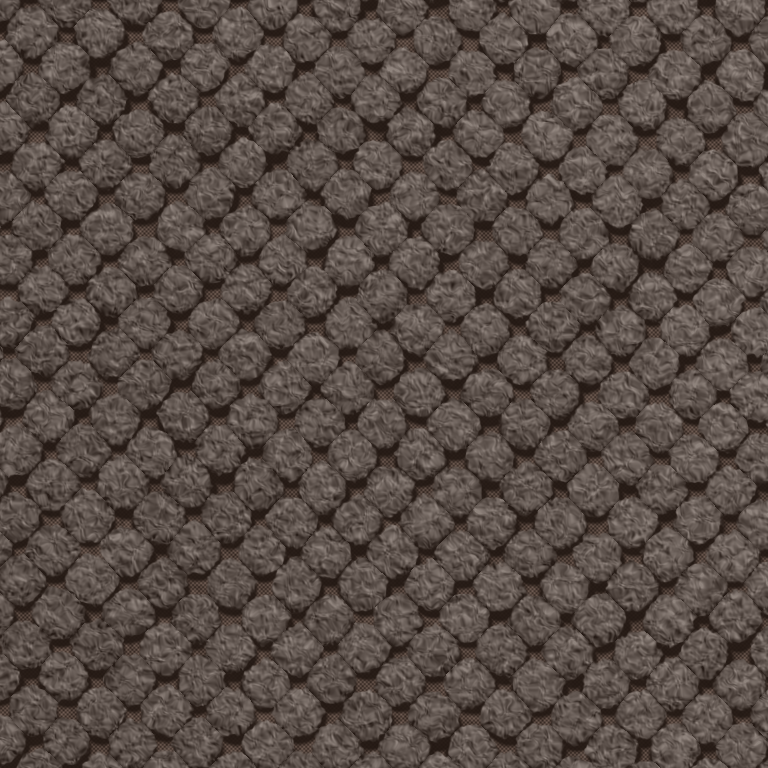
This texture is drawn by a WebGL 2 fragment shader. Its source:

```glsl
#version 300 es
precision highp float;
// Plush fabric: a diagonal lattice of round fluffy tufts over a dark woven ground.

uniform vec2 u_resolution;
out vec4 outColor;

// Lattice steps (down-right, up-right) and the centre of one tuft, in canvas units
const mat2 LATTICE = mat2(0.0462, -0.0427, 0.0421, 0.0414);
const vec2 ORIGIN = vec2(0.503, 0.5325);
const float TUFT_RADIUS = 0.0325;
const float RADIUS_VARIATION = 0.0025;
const float CENTRE_JITTER = 0.11;
const float EDGE_RUFFLE = 0.0065;
const float EDGE_SOFTNESS = 0.0022;
const float CREASE_WIDTH = 0.007;
const float BEND = 0.012;
const vec2 SHADOW_OFFSET = vec2(0.002, -0.0085);
const vec2 LIGHT_DIR = vec2(-0.25, 0.6);
const float THREADS = 190.0;
const vec3 DARK = vec3(0.13, 0.09, 0.07);
const vec3 PALE = vec3(0.49, 0.445, 0.42);
const vec3 THREAD_COLOR = vec3(0.47, 0.39, 0.35);

float hash(vec2 p) {
    vec3 q = fract(vec3(p.xyx) * 0.1031);
    q += dot(q, q.yzx + 33.33);
    return fract((q.x + q.y) * q.z);
}

vec2 hash2(vec2 p) {
    return vec2(hash(p), hash(p + 71.7));
}

float noise(vec2 p) {
    vec2 i = floor(p), f = fract(p);
    f = f * f * (3.0 - 2.0 * f);
    return mix(mix(hash(i), hash(i + vec2(1, 0)), f.x),
               mix(hash(i + vec2(0, 1)), hash(i + vec2(1, 1)), f.x), f.y);
}

// Side-lit noise: bright where the pile faces the light
float emboss(vec2 p) {
    return noise(p) - noise(p + LIGHT_DIR);
}

// Curled pile: warped relief at falling scales
float pile(vec2 p) {
    const mat2 TURN = mat2(0.8, 0.6, -0.6, 0.8);
    p += 0.008 * (vec2(noise(p * 85.0), noise(p * 85.0 + 37.0)) - 0.5);
    float relief = 0.32 * emboss(p * 75.0);
    p = TURN * p;
    relief += 0.48 * emboss(p * 150.0) + 0.28 * (noise(p * 210.0) - 0.5);
    p = TURN * p;
    return relief + 0.42 * emboss(p * 290.0);
}

// Over-under weave seen between the tufts
vec3 weave(vec2 p) {
    vec2 thread = sin(6.2832 * THREADS * p);
    float light = 0.55 + 0.27 * thread.x * thread.y + 0.3 * (noise(p * 170.0) - 0.5);
    return mix(DARK, THREAD_COLOR, light);
}

void main() {
    vec2 p = gl_FragCoord.xy / u_resolution.y;
    float pixel = 1.0 / u_resolution.y;

    // Slightly stretched cloth and a ragged tuft outline
    vec2 cloth = p + BEND * (vec2(noise(p * 4.0), noise(p * 4.0 + 19.0)) - 0.5);
    float ruffle = EDGE_RUFFLE * (noise(p * 95.0) + 0.6 * noise(p * 210.0) - 0.8);

    // Nearest two tufts, and the nearest cast shadow
    vec2 cell = floor(inverse(LATTICE) * (cloth - ORIGIN) + 0.5);
    float nearest = 1.0, second = 1.0, shadowDist = 1.0;
    vec2 local = vec2(0.0), tuftId = cell;
    for (int j = -1; j <= 1; j++) {
        for (int i = -1; i <= 1; i++) {
            vec2 id = cell + vec2(i, j);
            vec2 centre = ORIGIN + LATTICE * (id + CENTRE_JITTER * (hash2(id) - 0.5));
            float radius = TUFT_RADIUS + RADIUS_VARIATION * (hash(id + 13.3) - 0.5);
            vec2 offset = cloth - centre;
            float d = length(offset) - radius + ruffle;
            shadowDist = min(shadowDist, length(offset - SHADOW_OFFSET) - radius);
            if (d < nearest) {
                second = nearest;
                nearest = d;
                local = offset / radius;
                tuftId = id;
            } else {
                second = min(second, d);
            }
        }
    }

    // Ground: weave, sunk in shadow by an uneven amount
    float unevenness = 0.008 * (noise(p * 28.0) - 0.5);
    float shadow = 1.0 - smoothstep(-0.001, 0.006, shadowDist + unevenness);
    vec3 ground = mix(weave(p), DARK, 0.9 * shadow);

    // Tuft: domed shading, creases between neighbours, pile and per-tuft tone
    float rim = smoothstep(0.55, 1.05, length(local));
    float crease = 1.0 - smoothstep(0.0, CREASE_WIDTH, second - nearest);
    float tone = 0.71 + 0.09 * local.y - rim * (0.13 - 0.10 * local.y) - 0.17 * crease;
    tone += 0.09 * (hash(tuftId + 5.1) - 0.5) + pile(p + 3.0 * hash2(tuftId + 9.0));
    tone += 0.09 * (p.x - 0.5) + 0.04 * (p.y - 0.5);
    vec3 tuft = mix(DARK, PALE, clamp(tone, 0.05, 1.2));

    float softness = max(EDGE_SOFTNESS, pixel);
    float cover = 1.0 - smoothstep(-softness, softness, nearest);
    outColor = vec4(mix(ground, tuft, cover), 1.0);
}
```
